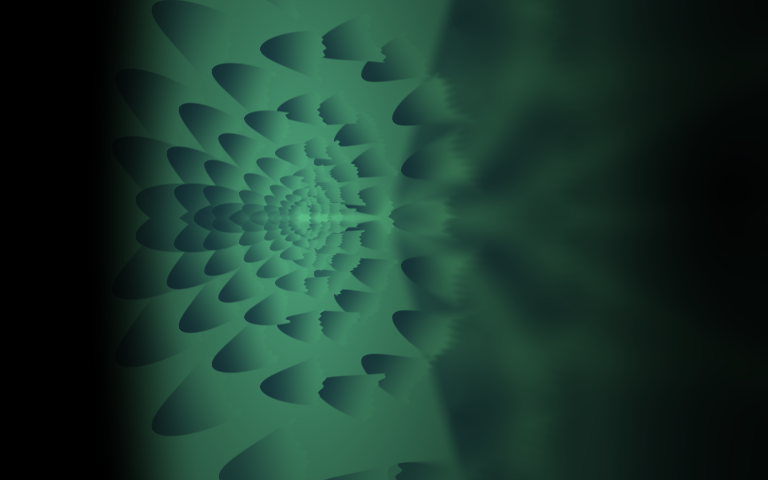
Reproduce this background procedurally as a WebGL 1 fragment shader.

```glsl
precision highp float;
// Fan of overlapping green scales around an off-centre glow, fading to black on the left
// and to soft crossing light bands on the right. Scales are tapered petals laid out on
// shrinking rings, mirrored about a horizontal axis, then lit by an exponential falloff.
uniform vec2 u_resolution;

#define CENTER vec2(0.542, 0.546)
#define RINGS 7
#define PETALS 11
#define STEP_ANGLE 0.314159
#define RING_START 1.65
#define RING_RATIO 0.62
#define PETAL_LENGTH 0.125
#define PETAL_WIDTH 0.42
#define MINT vec3(0.31, 0.66, 0.48)
#define DEEP vec3(0.10, 0.25, 0.28)

float gauss(float x, float width) {
  x /= width;
  return exp(-x * x);
}

// Tone of the ground: bright fan on the left, crossing bands on the right
float groundTone(vec2 p) {
  float fanEdge = 0.248 + 0.28 * p.y;
  float tone = mix(0.85, 0.34, smoothstep(fanEdge, fanEdge + 0.04, p.x));
  return tone + 0.12 * smoothstep(0.55, 0.75, p.x);
}

float bandTone(vec2 p) {
  float arcX = 0.256 + 0.34 * (1.0 - exp(-p.y / 0.167));
  float right = smoothstep(0.25, 0.42, p.x);
  float tone = 0.38 * gauss(p.x - arcX, 0.055) * smoothstep(0.2, 0.28, p.x);
  tone += 0.22 * right * gauss(p.y, 0.035);
  tone += 0.25 * right * gauss(p.y - 0.55 * (p.x - 0.46), 0.045);
  tone += 0.25 * right * gauss(p.y - 0.25 - 0.1 * (p.x - 0.3), 0.06);
  return tone + 0.15 * gauss(p.x - 0.71, 0.06);
}

// Tip position on a ring, relative to the centre
vec2 ringTip(float angle, float scale) {
  vec2 axis = vec2(cos(angle), sin(angle));
  float radius = 0.198 + 0.146 * axis.y + 0.0625 * axis.x;
  return axis * radius * scale + vec2(0.15 * max(0.0, 0.6 - scale), 0.0);
}

// Returns x: coverage, y: position from tip (0) to tail (1)
vec2 petal(vec2 p, vec2 dir, float size, float soft, float phase) {
  float u = dot(p, dir) / size;
  float v = (dir.x * p.y - dir.y * p.x) / size;
  v += 0.12 * u * u;
  float side = PETAL_WIDTH * sqrt(max(u, 0.0)) + min(u, 0.0) - abs(v);
  float tail = 1.0 + 0.06 * sin(v * 9.0 + phase) + 0.025 * sin(v * 47.0 + phase) - u;
  return vec2(smoothstep(-soft, soft, min(side, tail)), clamp(u, 0.0, 1.0));
}

// Paints the rings from the outermost inward
float paintScales(float tone, vec2 p, float phase) {
  float scale = RING_START;
  float blur = smoothstep(0.31, 0.48, p.x);
  for (int i = 0; i < RINGS; i++) {
    float ring = float(i);
    float size = PETAL_LENGTH * pow(scale, 0.7);
    float soft = mix(1.2 / (u_resolution.y * size), 0.28, blur);
    float tipTone = mix(0.38, 0.04, smoothstep(0.2, 0.7, scale));
    float strength = i == 0 ? 0.75 : 1.0;
    float shift = 0.5 * (1.0 - mod(ring, 2.0));
    for (int j = 0; j < PETALS; j++) {
      float angle = (float(j) + shift) * STEP_ANGLE;
      vec2 dir = normalize(vec2(1.0, 0.6 * sin(2.0 * angle)));
      float wave = phase + 2.4 * float(j) + ring;
      vec2 hit = petal(p - ringTip(angle, scale), dir, size, soft, wave);
      float shade = mix(tipTone, 0.92, smoothstep(0.05, 1.05, hit.y));
      tone = mix(tone, shade, hit.x * strength * (1.0 - 0.35 * blur));
    }
    scale *= RING_RATIO;
  }
  return tone;
}

// Glow around the heart, with a black left margin and a dim right side
float lightAt(vec2 p) {
  vec2 d = (p - vec2(0.083, 0.0)) / vec2(0.5, 1.08);
  float glow = 1.18 * exp(-sqrt(dot(d, d) + 0.015));
  float margin = smoothstep(-0.365, -0.145, p.x - 0.1 * p.y * p.y);
  float dim = 1.0 - 0.5 * smoothstep(0.65, 1.0, p.x);
  float hollow = 1.0 - 0.65 * gauss(length((p - vec2(0.97, 0.04)) * vec2(1.0, 0.8)), 0.14);
  return glow * margin * dim * hollow;
}

void main() {
  vec2 p = gl_FragCoord.xy / u_resolution * vec2(1.6, 1.0) - CENTER;
  vec2 folded = vec2(p.x, abs(p.y));
  float tone = paintScales(groundTone(folded), folded, p.y < 0.0 ? 1.3 : 0.0);
  tone += bandTone(folded);

  // Bright seam along the mirror axis
  tone += 0.4 * gauss(folded.y, 0.008) * gauss(p.x - 0.13, 0.13);

  vec3 color = mix(DEEP, MINT, clamp(tone, 0.0, 1.1)) * lightAt(p);
  gl_FragColor = vec4(color, 1.0);
}
```
